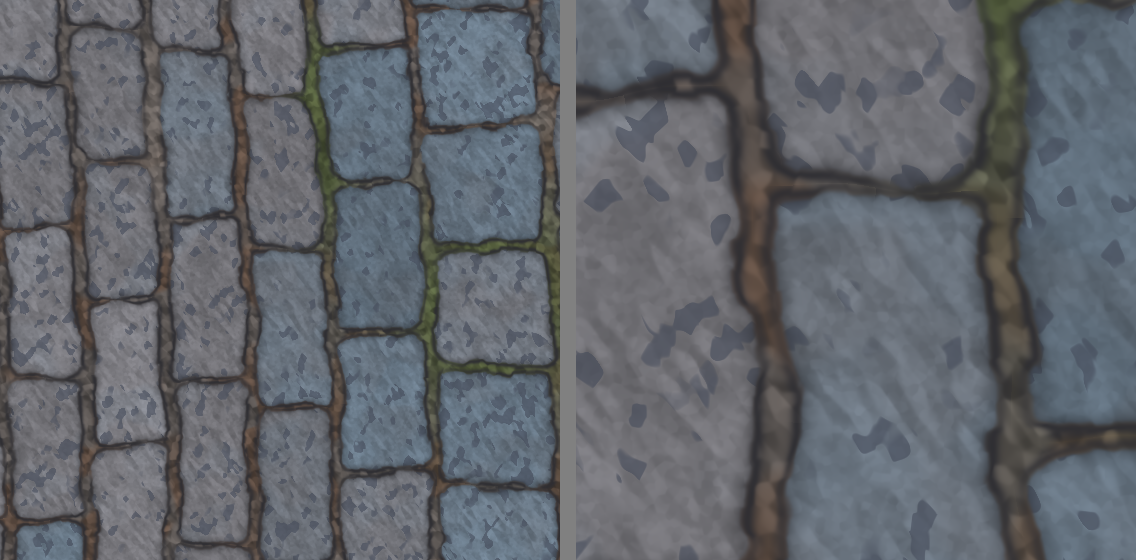
Left, the full canvas; right, a detail of the centre.
Write a WebGL 1 fragment shader that draws this texture.

```glsl
precision highp float;
// Worn granite setts in slightly leaning columns, with earthy joints and patches of moss.
uniform vec2 u_resolution;

const vec3 WARM_STONE = vec3(0.465, 0.462, 0.482);
const vec3 BLUE_STONE = vec3(0.385, 0.445, 0.500);
const vec3 PIT = vec3(0.265, 0.290, 0.350);
const vec3 EARTH = vec3(0.345, 0.325, 0.315);
const vec3 RUST = vec3(0.350, 0.285, 0.245);
const vec3 MOSS = vec3(0.300, 0.345, 0.215);
const vec3 CREVICE = vec3(0.175, 0.175, 0.195);

float hash(vec2 p) {
  return fract(sin(dot(p, vec2(127.1, 311.7))) * 43758.545);
}

// Cellular noise: x = distance to nearest point, y = smoothly blended cell value
vec2 cells(vec2 p) {
  vec2 base = floor(p);
  float nearest = 9.0, total = 0.0, weights = 0.0001;
  for (int j = -1; j <= 1; j++) {
    for (int i = -1; i <= 1; i++) {
      vec2 c = base + vec2(float(i), float(j));
      vec2 d = c + vec2(hash(c), hash(c + 37.3)) - p;
      float w = exp(-7.0 * dot(d, d));
      nearest = min(nearest, length(d));
      total += w * hash(c + 71.9);
      weights += w;
    }
  }
  return vec2(nearest, total / weights);
}

// Soft elliptical patch
float blob(vec2 p, vec2 centre, vec2 radius) {
  vec2 q = (p - centre) / radius;
  return exp(-dot(q, q));
}

// Choose one of eight per-column values
float pick(vec4 a, vec4 b, float i) {
  vec4 n = vec4(0.0, 1.0, 2.0, 3.0);
  return dot(a, vec4(equal(vec4(i), n))) + dot(b, vec4(equal(vec4(i - 4.0), n)));
}

// Wavering joint between columns; the columns widen to the right
float columnEdge(float i, float y) {
  float wide = max(i - 4.0, 0.0);
  return 0.012 + 0.148 * i + 0.026 * wide * wide
    + 0.004 * sin(17.0 * y + 2.3 * i) + 0.003 * sin(41.0 * y + 5.1 * i);
}

// Tilted joint between two stones of a column
float rowEdge(float k, float column, float x, vec2 rows) {
  vec2 seed = vec2(k, column);
  float jitter = 0.018 * (hash(seed + 4.7) - 0.5);
  float tilt = 0.20 * (hash(seed + 9.2) - 0.4);
  return rows.y + k * rows.x + jitter + tilt * x + 0.002 * sin(70.0 * x + 3.0 * k);
}

// Rounded corner distance from the distances to the two nearest sides
float stoneDistance(vec2 inner, float radius) {
  vec2 q = radius - inner;
  return length(max(q, 0.0)) + min(max(q.x, q.y), 0.0) - radius;
}

vec3 stoneColour(vec2 p, vec2 id, float grain) {
  float bias = id.y > 3.5 ? 0.78 : 0.25;
  float blue = smoothstep(0.2, 0.8, bias + 0.9 * (hash(id + 2.6) - 0.5));
  float patches = cells(p * 17.0 + id * 5.0).y - 0.5;
  float fine = cells(p * 210.0).y - 0.5;
  vec3 c = mix(WARM_STONE, BLUE_STONE, clamp(blue + 0.5 * patches, 0.0, 1.0));
  c *= 0.95 + 0.13 * hash(id + 8.4);
  c *= 1.0 + 0.22 * grain + 0.10 * fine + 0.12 * patches;
  // Dark mineral pits, clustered differently on each stone
  float speck = cells(p * vec2(82.0, 66.0) + 0.8 * grain).y + 0.22 * patches;
  float limit = mix(0.77, 0.66, hash(id + 6.1));
  return mix(c, PIT, 0.58 * smoothstep(limit, limit + 0.12, speck));
}

void main() {
  vec2 p = gl_FragCoord.xy / u_resolution;
  float u = p.x + 0.052 * p.y * p.y;

  // Column and its two sides
  float column = -1.0;
  for (int k = 0; k < 7; k++) column += step(columnEdge(float(k), p.y), u);
  float left = columnEdge(column, p.y);
  float right = columnEdge(column + 1.0, p.y);
  float x = u - 0.5 * (left + right);

  // Row spacing and offset, then the stone within the column
  vec2 rows = vec2(
    pick(vec4(0.26, 0.26, 0.247, 0.289), vec4(0.277, 0.252, 0.215, 0.25), column + 1.0),
    pick(vec4(0.07, 0.07, 0.212, 0.034), vec4(0.275, 0.163, 0.128, 0.10), column + 1.0));
  float row = floor((p.y - rows.y) / rows.x + 0.5);
  row -= step(p.y, rowEdge(row, column, x, rows));
  float low = rowEdge(row, column, x, rows);
  float high = rowEdge(row + 1.0, column, x, rows);
  vec2 id = vec2(row, column);

  // Moss and bare earth widen some joints
  float moss = blob(p, vec2(0.575, 0.78), vec2(0.06, 0.19))
    + blob(p, vec2(0.87, 0.45), vec2(0.16, 0.19));
  float bare = blob(p, vec2(0.27, 0.77), vec2(0.06, 0.12)) + blob(p, vec2(0.96, 0.79), vec2(0.05));
  float taper = 0.016 * (hash(id + 3.3) - 0.5) * (p.y - 0.5 * (low + high)) / rows.x;
  vec2 gap = vec2(0.010 + 0.004 * hash(id + 5.5) + taper, 0.005)
    + vec2(0.002, 0.007) * moss + 0.006 * bare;

  // Chipped outline
  float chip = cells(p * 34.0).y - 0.5;
  float nick = cells(p * 95.0).y - 0.5;
  vec2 inner = vec2(min(u - left, right - u), min(p.y - low, high - p.y)) - gap;
  float d = stoneDistance(inner, 0.012 + 0.014 * hash(id + 1.2)) + 0.008 * chip + 0.004 * nick;

  // Diagonal grain shared by stone and joint
  vec2 slanted = vec2(dot(p, vec2(0.6, -0.8)) * 48.0, dot(p, vec2(0.8, 0.6)) * 125.0);
  float grain = cells(slanted).y - 0.5;
  vec3 stone = stoneColour(p, id, grain);
  stone *= 1.0 - 0.16 * smoothstep(-0.014, 0.0, d);

  // Joint filling with dark cracks along the stone rims
  vec3 joint = mix(EARTH, RUST, smoothstep(0.45, 0.75, cells(p * 13.0).y + 0.2 - 0.3 * p.y));
  joint = mix(joint, vec3(0.41, 0.385, 0.37), clamp(bare, 0.0, 1.0));
  joint = mix(joint, MOSS, clamp(1.3 * moss, 0.0, 0.9));
  joint *= 1.0 + 0.45 * nick + 0.30 * grain;
  float soft = max(0.0022, 0.75 / u_resolution.y);
  vec3 colour = mix(stone, joint, smoothstep(-soft, soft, d));
  float rim = (d - 0.003) / 0.0042;
  float shade = u - left > right - u || p.y - low < high - p.y ? 0.80 : 0.55;
  colour = mix(colour, CREVICE, exp(-rim * rim) * clamp(shade + 0.7 * chip - 0.3 * bare, 0.0, 0.9));

  gl_FragColor = vec4(colour, 1.0);
}
```
